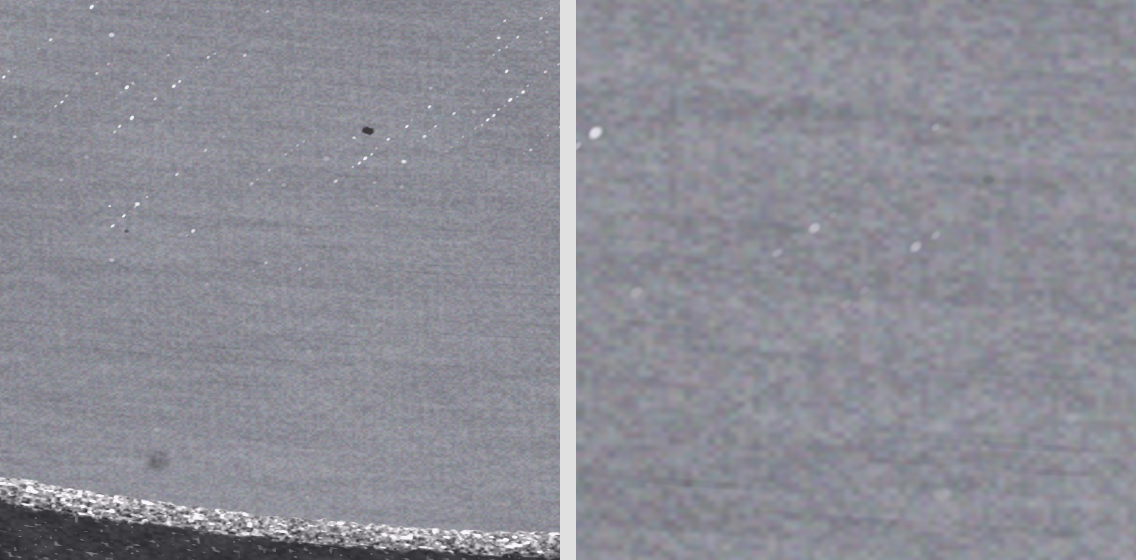
Left, the full canvas; right, a detail of the centre.
Reproduce this texture procedurally as a WebGL 1 fragment shader.

```glsl
precision highp float;
// Brushed grey metal plate with fine grain, bright flecks and a worn rim over a dark gap.
uniform vec2 u_resolution;

float hash(vec2 p) {
  return fract(sin(dot(p, vec2(127.1, 311.7))) * 43758.5453);
}

float noise(vec2 p) {
  vec2 i = floor(p), f = fract(p);
  f = f * f * (3.0 - 2.0 * f);
  return mix(mix(hash(i), hash(i + vec2(1.0, 0.0)), f.x),
             mix(hash(i + vec2(0.0, 1.0)), hash(i + 1.0), f.x), f.y);
}

// One soft spot in some cells of a grid
float spots(vec2 p, vec2 cells, float chance, float radius) {
  vec2 g = p * cells, id = floor(g);
  vec2 center = 0.3 + 0.4 * vec2(hash(id + 3.7), hash(id + 8.1));
  float r = radius * (0.6 + 0.7 * hash(id + 5.3));
  float d = length((g - id - center) / cells * vec2(0.75, 1.0));
  float strength = 0.25 + 0.75 * pow(hash(id + 1.9), 2.0);
  return step(hash(id + cells), chance) * strength * (1.0 - smoothstep(0.3 * r, r, d));
}

// Broken diagonal trails of flecks
float trails(vec2 p) {
  vec2 q = vec2(0.78 * p.x + 0.62 * p.y, 0.78 * p.y - 0.62 * p.x);
  float lane = floor(q.y * 22.0);
  float broken = smoothstep(0.55, 0.7, noise(vec2(q.x * 7.0, lane * 5.3)));
  q.y += 0.003 * (noise(q * 60.0) - 0.5);
  q.y = (lane + 0.5) / 22.0 + (q.y - (lane + 0.5) / 22.0) * 1.0;
  float cell = floor(q.x * 75.0);
  float wobble = 0.005 * (hash(vec2(cell, lane)) - 0.5);
  float offset = 0.02 * (hash(vec2(lane, 4.0)) - 0.5);
  vec2 d = vec2((fract(q.x * 75.0) - 0.5) / 75.0,
                (fract(q.y * 22.0) - 0.5) / 22.0 - offset - wobble);
  float power = pow(hash(vec2(cell, lane + 17.0)), 3.0);
  float r = 0.0022 + 0.0028 * power;
  return broken * power * (1.0 - smoothstep(0.3 * r, r, length(d * vec2(0.8, 1.2))));
}

vec3 plate(vec2 p) {
  float sweep = p.y + 0.1 * p.x - 0.03 * p.x * p.x;
  vec3 color = vec3(0.55, 0.552, 0.588);
  color += 0.025 * (noise(p * vec2(3.0, 5.0)) - 0.5);
  color += 0.018 * (1.0 - smoothstep(0.1, 0.35, p.y));

  // Brushing
  color += 0.035 * (noise(vec2(p.x * 9.0, sweep * 170.0)) - 0.5);
  color += 0.03 * (noise(vec2(p.x * 4.0, sweep * 50.0)) - 0.5);
  float band = smoothstep(0.15, 0.35, p.y) * (1.0 - 0.7 * smoothstep(0.5, 0.75, p.y));
  float scratch = smoothstep(0.72, 0.96, noise(vec2(p.x * 5.0, sweep * 140.0) + 31.0));
  color -= 0.06 * band * scratch * noise(vec2(p.x * 40.0, sweep * 90.0));

  // Grey and coloured grain
  color += 0.08 * (noise(p * vec2(220.0, 270.0)) - 0.5);
  color += 0.04 * (noise(p * vec2(100.0, 150.0) + 9.0) - 0.5);
  vec2 g = p * vec2(200.0, 240.0);
  color += 0.055 * (vec3(noise(g + 41.0), noise(g + 83.0), noise(g + 127.0)) - 0.5);

  // Bright flecks, mostly in the upper half
  float upper = smoothstep(0.42, 0.65, p.y);
  float fleck = 1.3 * trails(p) * upper;
  fleck += spots(p, vec2(23.0), 0.07, 0.0045) * (0.25 + 0.75 * upper);
  color = mix(color, vec3(0.93, 0.93, 0.96), min(fleck, 1.0));

  // Pits and a smudge
  float pit = 0.7 * spots(p + 0.03, vec2(9.0), 0.07, 0.006);
  vec2 chip = (p - vec2(0.658, 0.766)) / vec2(0.014, 0.009);
  pit += 0.9 * (1.0 - smoothstep(0.5, 1.05, length(chip) + 0.5 * (noise(p * 180.0) - 0.5)));
  vec2 smudge = (p - vec2(0.281, 0.176)) / vec2(0.027, 0.021);
  pit += 0.5 * exp(-2.5 * dot(smudge, smudge)) * (0.4 + noise(p * 110.0));
  return mix(color, vec3(0.2, 0.19, 0.2), min(pit, 1.0));
}

vec3 rim(vec2 p, float depth) {
  vec2 q = vec2(p.x - 0.3 * p.y, p.y + 0.16 * p.x);
  float rough = 0.55 * noise(q * vec2(110.0, 190.0)) + 0.45 * noise(q * vec2(210.0, 280.0) + 7.0);
  float light = 0.58 + 0.85 * (rough - 0.5);
  light += 0.13 * (1.0 - smoothstep(0.1, 0.6, depth)) - 0.14 * smoothstep(0.55, 1.0, depth);
  light += 0.35 * smoothstep(0.62, 0.85, noise(q * vec2(75.0, 160.0) + 19.0));
  return clamp(light, 0.2, 0.97) * vec3(1.0, 0.985, 1.01);
}

vec3 gap(vec2 p) {
  vec2 q = vec2(p.x, p.y + 0.15 * p.x);
  float light = 0.235 + 0.08 * (noise(q * vec2(130.0, 200.0)) - 0.5);
  light += 0.06 * (noise(q * vec2(25.0, 60.0)) - 0.5);
  light += 0.2 * smoothstep(0.78, 0.95, noise(q * vec2(110.0, 190.0) + 53.0));
  return light * vec3(0.99, 0.99, 1.05);
}

void main() {
  vec2 p = gl_FragCoord.xy / u_resolution;
  float ragged = 0.008 * (noise(p * 95.0) - 0.5) + 0.006 * (noise(p * 28.0) - 0.5);
  float top = 0.151 - 0.19 * p.x + 0.087 * p.x * p.x + 0.7 * ragged;
  float bottom = 0.102 - 0.165 * p.x + 0.068 * p.x * p.x - ragged;
  float depth = clamp((top - p.y) / (top - bottom), 0.0, 1.0);

  vec3 color = mix(rim(p, depth), plate(p), smoothstep(-0.002, 0.002, p.y - top));
  color = mix(gap(p), color, smoothstep(-0.004, 0.004, p.y - bottom));
  gl_FragColor = vec4(color, 1.0);
}
```
